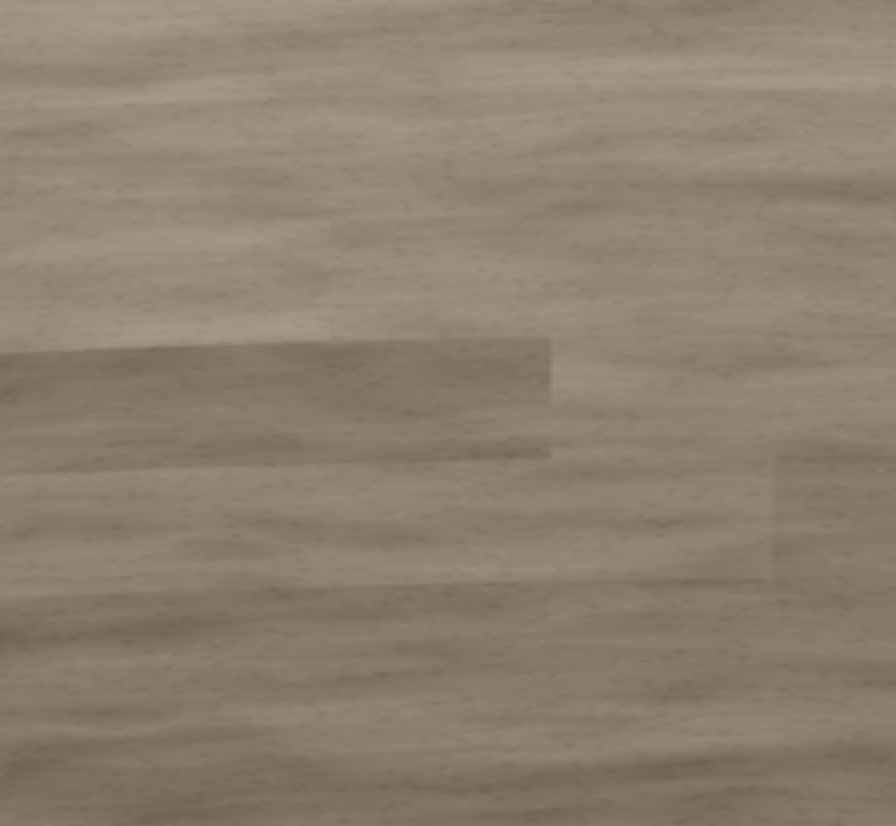
Give the GLSL for this texture, as a WebGL 1 fragment shader.

```glsl
precision highp float;
uniform vec2 u_resolution;

vec2 hash2(vec2 p) {
  vec3 q = fract(p.xyx * vec3(0.1031, 0.1030, 0.0973));
  q += dot(q, q.yzx + 33.33);
  return fract((q.xx + q.yz) * q.zy);
}

// Distance to the nearest scattered cell point, and a random value of its cell
vec2 cellular(vec2 p) {
  vec2 cell = floor(p);
  vec2 nearest = vec2(2.0, 0.0);
  for (int j = -1; j <= 1; j++) {
    for (int i = -1; i <= 1; i++) {
      vec2 c = cell + vec2(float(i), float(j));
      vec2 h = hash2(c);
      float d = length(c + h - p);
      if (d < nearest.x) nearest = vec2(d, fract(7.0 * h.x + 13.0 * h.y));
    }
  }
  return nearest;
}

// Long streaks: warped sines that fade in and out along the board
float grain(vec2 p, float seed) {
  p.y += 0.007 * sin(5.0 * p.x + seed) + 0.003 * sin(13.0 * p.x + 21.0 * p.y + 2.0 * seed);
  p.y += 0.0012 * sin(41.0 * p.x + 90.0 * p.y + seed);
  float sum = 0.0, amp = 0.21, freq = 36.0;
  for (int i = 0; i < 6; i++) {
    float k = float(i);
    float along = p.x * (2.2 + 2.6 * k) + seed * (1.3 + k);
    float bend = 1.3 * sin(along + 0.31 * freq * p.y);
    float fade = 0.55 + 0.45 * sin(along * 1.37 - 0.43 * freq * p.y + 2.0 * k);
    sum += amp * fade * sin(freq * p.y + bend + seed * (2.1 + 1.7 * k));
    amp *= 0.71;
    freq *= 1.73;
  }
  return sum;
}

// Brightness of the staggered boards, y measured downward
float boards(vec2 p) {
  float tilt = 0.024 * (1.0 - p.x) * (1.0 - p.x) - 0.006;
  vec2 q = vec2(p.x, p.y - tilt);
  float across = (q.y - 0.41) / 0.148;
  float row = floor(across);
  float board = floor((p.x - 0.615 - 0.248 * row) / 1.2);
  float tone = sin(0.5 - 2.5 * row + 2.07 * board);
  float seed = 6.3 * hash2(vec2(row, board) + 17.0).x;

  // Seams melt into shared grain away from the middle rows
  float distinct = exp(-0.35 * row * row);
  float v = mix(grain(q, 4.1), grain(q, seed), 0.75 * distinct);
  v += 0.15 * tone * (0.2 + 0.8 * distinct);
  v -= 0.12 * (1.0 - tone) * distinct * exp(-4.0 * fract(across));

  // Smoky patches, sparse short pores and pale scuffs
  vec2 wave = vec2(0.0, 0.3 * sin(9.0 * p.x) + 0.1 * sin(31.0 * p.x));
  vec2 smoke = cellular(q * vec2(5.0, 22.0) + wave);
  vec2 pore = cellular(q * vec2(40.0, 130.0) + wave * 4.0);
  v -= 0.24 * smoothstep(0.6, 0.0, smoke.x) * (0.4 + 0.8 * smoke.y);
  v -= 0.28 * smoothstep(0.5, 0.0, pore.x) * smoothstep(0.4, 1.0, pore.y);
  v += 0.22 * smoothstep(0.4, 0.0, pore.x) * smoothstep(0.25, 0.0, pore.y);
  return v;
}

void main() {
  vec2 uv = gl_FragCoord.xy / u_resolution;
  vec2 p = vec2(uv.x, 1.0 - uv.y);

  // Average a small footprint for soft seams
  float v = 0.0;
  for (int j = -1; j <= 1; j++) {
    for (int i = -1; i <= 1; i++) {
      v += boards(p + vec2(0.0026, 0.0019) * vec2(float(i), float(j))) / 9.0;
    }
  }

  // Room light: brighter upper left, dim lower corner
  v += 0.55 + 0.54 * (uv.y - 0.5);
  v += 0.13 * exp(-7.0 * dot(uv - vec2(0.3, 0.78), uv - vec2(0.3, 0.78)));
  v -= 0.16 * exp(-8.0 * dot(uv, uv)) + 0.1 * smoothstep(0.93, 1.0, uv.y);

  vec3 darkOak = vec3(0.475, 0.425, 0.365);
  vec3 paleOak = vec3(0.63, 0.58, 0.51);
  gl_FragColor = vec4(mix(darkOak, paleOak, clamp(v, -0.2, 1.15)), 1.0);
}
```
